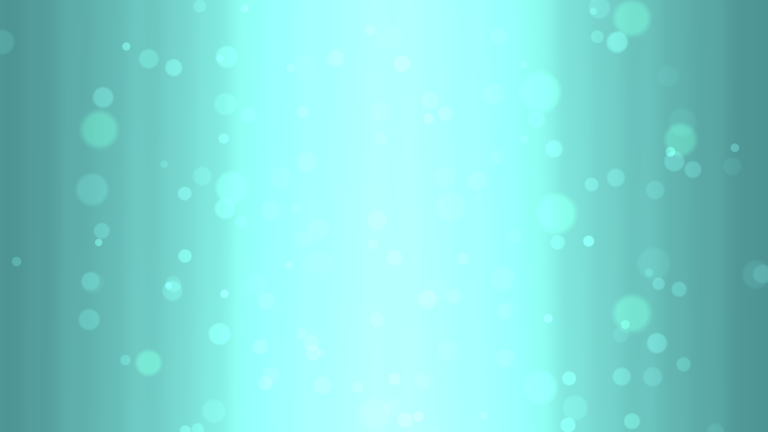
Reproduce this background procedurally as a WebGL 1 fragment shader.

```glsl
precision highp float;
// A bright aqua shaft of light fading to deep teal at both sides, filled with
// soft bokeh. The light is a horizontal falloff with faint streaks; the small
// discs come from jittered cell grids, the large green ones from two short loops.

uniform vec2 u_resolution;

const float ASPECT = 16.0 / 9.0;
const float BEAM_CENTER = 0.51;
const vec3 PALE_TINT = vec3(0.095, 0.16, 0.165);
const vec3 GREEN_TINT = vec3(0.045, 0.14, 0.075);

float hash(vec2 cell, float seed) {
  return fract(sin(dot(cell, vec2(127.1, 311.7)) + seed * 74.7) * 43758.5);
}

// Disc with a blurred edge; softness is a fraction of the radius.
float disc(vec2 p, vec2 center, float radius, float softness) {
  return 1.0 - smoothstep(1.0 - softness, 1.0, length(p - center) / radius);
}

// Beam brightness, 0 at the sides and 1 in the middle.
float beam(float u) {
  float width = u < BEAM_CENTER ? 0.48 : 0.46;
  float d = (u - BEAM_CENTER) / width;
  float t = clamp(1.04 - sqrt(d * d + 0.0016), 0.0, 1.0);
  return 0.85 * t + 0.14 * smoothstep(0.45, 0.75, t);
}

vec3 backdrop(vec2 uv) {
  float light = beam(uv.x);
  float streaks = 0.004 * (sin(uv.x * 83.0) + sin(uv.x * 141.0 + 1.7));
  float red = 0.30 + 0.42 * light + streaks;
  red += 0.03 * light * (0.4 - uv.y);
  return vec3(red, 0.09 + 1.62 * red, 0.14 + 1.45 * red);
}

// One scattered layer: at most one disc per cell, rarer away from the beam.
vec3 bokehLayer(vec2 p, float cellSize, vec2 radii, float strength, float seed) {
  vec2 grid = p / cellSize + seed * 0.37;
  vec2 cell = floor(grid);
  float cellX = (cell.x + 0.5 - seed * 0.37) * cellSize / ASPECT;
  float density = mix(0.16, 0.52, smoothstep(0.46, 0.22, abs(cellX - 0.5)));
  float present = step(hash(cell, seed), density);

  float radius = mix(radii.x, radii.y, hash(cell, seed + 1.0)) / cellSize;
  vec2 jitter = vec2(hash(cell, seed + 2.0), hash(cell, seed + 3.0));
  vec2 center = mix(vec2(radius), vec2(1.0 - radius), jitter);
  float glow = disc(fract(grid), center, radius, 0.3);
  float opacity = strength * mix(0.3, 1.0, hash(cell, seed + 4.0));
  vec3 tint = mix(PALE_TINT, GREEN_TINT, 0.5 * hash(cell, seed + 5.0));
  return tint * glow * opacity * present;
}

// Large discs: a zigzag column on the right and a falling arc on the left.
float largeDiscs(vec2 p) {
  float glow = 0.0;
  for (int i = 0; i < 6; i++) {
    float n = float(i);
    float odd = mod(n, 2.0);
    float bulge = max(0.0, sin(1.05 * (n - 1.0)));
    float x = mix(1.463 + 0.13 * bulge, 1.25 + 0.045 * bulge, odd);
    float y = 0.958 - 0.171 * n + 0.07 * bulge;
    float radius = 0.051 + 0.006 * sin(n * 2.3);
    glow += disc(p, vec2(x, y), radius, 0.4);
  }
  for (int i = 0; i < 3; i++) {
    float n = float(i);
    float odd = mod(n, 2.0);
    vec2 center = vec2(0.23 + 0.057 * n + 0.25 * odd, 0.70 - 0.135 * n * n);
    glow += disc(p, center, 0.052 - 0.008 * n, 0.4);
  }
  return glow;
}

void main() {
  vec2 uv = gl_FragCoord.xy / u_resolution;
  vec2 p = uv * vec2(ASPECT, 1.0);

  vec3 color = min(backdrop(uv), 1.0);
  color += GREEN_TINT * 0.85 * largeDiscs(p);

  // Broad dim discs, medium discs and small bright specks
  color += bokehLayer(p, 0.17, vec2(0.026, 0.044), 0.45, 1.0);
  color += bokehLayer(p, 0.13, vec2(0.020, 0.030), 0.75, 2.0);
  color += bokehLayer(p, 0.15, vec2(0.016, 0.026), 0.85, 7.0);
  color += bokehLayer(p, 0.14, vec2(0.009, 0.016), 1.10, 4.0);

  gl_FragColor = vec4(clamp(color, 0.0, 1.0), 1.0);
}
```
